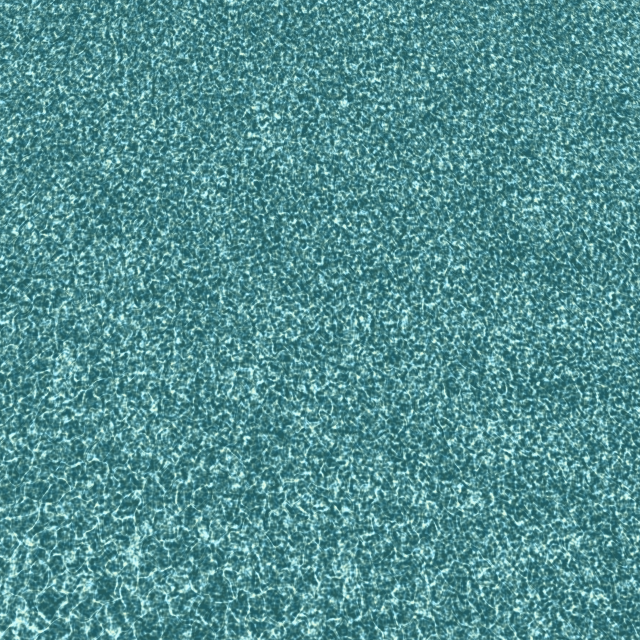
Reproduce this texture procedurally as a WebGL 1 fragment shader.

```glsl
precision highp float;
uniform vec2 u_resolution;

const vec3 ABYSS = vec3(0.13, 0.36, 0.38);
const vec3 DEEP  = vec3(0.17, 0.41, 0.43);
const vec3 TEAL  = vec3(0.23, 0.47, 0.49);
const vec3 WATER = vec3(0.30, 0.54, 0.55);
const vec3 PALE  = vec3(0.39, 0.63, 0.64);
const vec3 LIGHT = vec3(0.50, 0.74, 0.75);
const vec3 GLINT = vec3(0.64, 0.88, 0.88);
const vec3 SPARK = vec3(0.82, 0.98, 0.95);

vec2 hash2(vec2 p) {
  vec3 h = fract(p.xyx * vec3(0.1031, 0.1030, 0.0973));
  h += dot(h, h.yzx + 33.33);
  return fract((h.xx + h.yz) * h.zy);
}

float cornerSlope(vec2 cell, vec2 offset) {
  float angle = 6.2832 * hash2(cell).x;
  return dot(vec2(cos(angle), sin(angle)), offset);
}

float gradientNoise(vec2 p) {
  vec2 i = floor(p), f = fract(p);
  vec2 w = f * f * f * (f * (f * 6.0 - 15.0) + 10.0);
  vec2 e = vec2(1.0, 0.0);
  float low = mix(cornerSlope(i, f), cornerSlope(i + e, f - e), w.x);
  float high = mix(cornerSlope(i + e.yx, f - e.yx),
                   cornerSlope(i + e.xx, f - e.xx), w.x);
  return mix(low, high, w.y);
}

// Gap between the two nearest cell points: zero along the cell walls
float wallDistance(vec2 p) {
  vec2 i = floor(p), f = fract(p);
  float nearest = 8.0, second = 8.0;
  for (int y = -1; y <= 1; y++) {
    for (int x = -1; x <= 1; x++) {
      vec2 g = vec2(float(x), float(y));
      float d = length(g + hash2(i + g) - f);
      second = min(second, max(nearest, d));
      nearest = min(nearest, d);
    }
  }
  return second - nearest;
}

// Thin bright line where the distance is zero
float filament(float distance, float sharpness) {
  return exp(-abs(distance) * sharpness);
}

// Ripples shrink toward the far edge and slightly to the right
vec2 waterPlane(vec2 uv, float density) {
  float horizon = 1.6 - uv.y;
  float across = (uv.x + 0.12 * uv.x * uv.x - 0.4) / horizon;
  return density * vec2(across, -0.85 * log(horizon)) + 100.0;
}

// Light level with roughly zero mean and unit deviation
float lightLevel(vec2 uv) {
  vec2 plane = waterPlane(uv, 47.0);
  vec2 warp = vec2(gradientNoise(plane * 1.5), gradientNoise(plane * 1.5 + 37.0));
  vec2 bent = plane + 0.6 * warp;

  float web = (filament(wallDistance(bent), 6.5) - 0.27) / 0.27;
  float curl = (filament(gradientNoise(bent * 2.1 + 61.0), 7.0) - 0.41) / 0.26;
  float grain = gradientNoise(uv * 140.0 + warp + 19.0) / 0.21;
  float speckle = gradientNoise(uv * 205.0 - warp + 53.0) / 0.21;
  float patches = gradientNoise(uv * 11.0 + 7.0) / 0.21;

  // Wall lines dominate near the viewer, grains take over far away
  float nearLeft = clamp(1.1 - 0.75 * uv.x - 1.1 * uv.y, 0.0, 1.0);
  float level = mix(0.28, 0.72, nearLeft) * web
              + mix(0.42, 0.36, nearLeft) * curl
              + mix(0.74, 0.5, nearLeft) * grain
              + mix(0.55, 0.42, nearLeft) * speckle
              + 0.12 * patches;
  return level * mix(1.25, 1.05, uv.y) - 0.1;
}

vec3 ramp(vec3 base, vec3 next, float from, float to, float level) {
  return mix(base, next, clamp((level - from) / (to - from), 0.0, 1.0));
}

vec3 waterColor(float level) {
  vec3 c = ramp(ABYSS, DEEP, -2.1, -1.34, level);
  c = ramp(c, TEAL, -1.34, -0.55, level);
  c = ramp(c, WATER, -0.55, 0.09, level);
  c = ramp(c, PALE, 0.09, 0.67, level);
  c = ramp(c, LIGHT, 0.67, 1.25, level);
  c = ramp(c, GLINT, 1.25, 1.96, level);
  return ramp(c, SPARK, 1.96, 3.0, level);
}

void main() {
  // Four samples per pixel smooth the fine lines
  vec3 color = vec3(0.0);
  for (int k = 0; k < 4; k++) {
    float n = float(k);
    vec2 shift = vec2(mod(n, 2.0), floor(n * 0.5)) * 0.5 - 0.25;
    vec2 uv = (gl_FragCoord.xy + shift) / u_resolution;
    color += 0.25 * waterColor(lightLevel(uv));
  }

  // Faint warm and blue refraction, strongest in bright spots
  vec2 uv = gl_FragCoord.xy / u_resolution;
  float tint = gradientNoise(uv * 110.0 + 211.0);
  color += vec3(0.1, 0.0, -0.12) * tint * color.g;
  gl_FragColor = vec4(color, 1.0);
}
```
